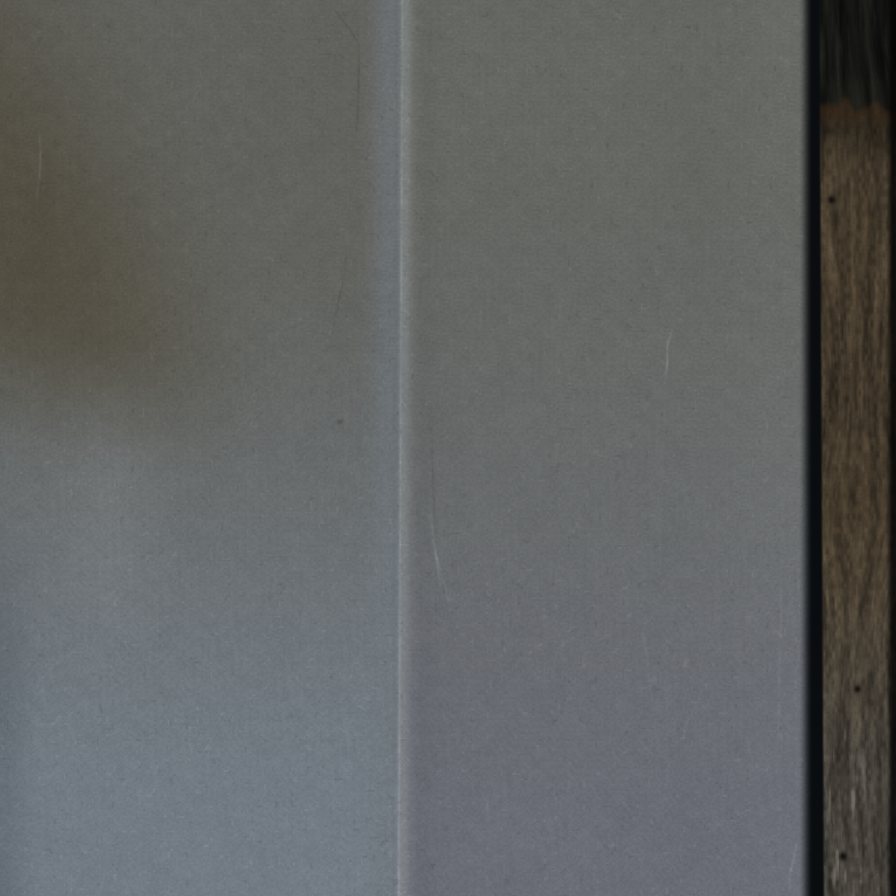
Give the GLSL for this texture, as a Shadertoy shader.

```glsl
// Draws two scuffed grey metal panels split by a lit ridge, beside a shadow gap and a weathered plank.
const float RIDGE_X = 0.450, RIDGE_LEAN = 0.004;
const float PANEL_END = 0.901, PLANK_LEFT = 0.917, PLANK_RIGHT = 0.994;
const float CHAR_Y = 0.874;  // lower limit of the charred plank end
const float GRAIN = 0.075, SPECKS = 0.07;
const int SCRATCHES = 60;
const vec3 LEFT_TOP = vec3(0.378, 0.380, 0.360);
const vec3 LEFT_MID = vec3(0.405, 0.418, 0.417);
const vec3 LEFT_LOW = vec3(0.448, 0.482, 0.515);
const vec3 RIGHT_TOP = vec3(0.393, 0.400, 0.385);
const vec3 RIGHT_MID = vec3(0.402, 0.412, 0.412);
const vec3 RIGHT_LOW = vec3(0.412, 0.422, 0.455);
const vec3 STAIN = vec3(0.320, 0.300, 0.248);
const vec3 BAND = vec3(0.435, 0.465, 0.490);
const vec3 RIDGE_LIGHT = vec3(0.530, 0.550, 0.550);
const vec3 SCRATCH_LIGHT = vec3(0.570, 0.590, 0.600);
const vec3 SCRATCH_DARK = vec3(0.270, 0.275, 0.270);
const vec3 GAP = vec3(0.040, 0.050, 0.060);
const vec3 WOOD = vec3(0.262, 0.225, 0.173);
const vec3 WOOD_WORN = vec3(0.275, 0.260, 0.235);
const vec3 CHAR = vec3(0.090, 0.090, 0.080);
const vec3 RUST = vec3(0.210, 0.145, 0.085);

float hash(vec2 p) {
    return fract(sin(dot(p, vec2(127.1, 311.7))) * 43758.5453);
}

float noise(vec2 p) {
    vec2 i = floor(p), f = fract(p);
    f = f * f * (3.0 - 2.0 * f);
    return mix(mix(hash(i), hash(i + vec2(1, 0)), f.x),
               mix(hash(i + vec2(0, 1)), hash(i + vec2(1, 1)), f.x), f.y);
}

float fbm(vec2 p) {
    float sum = 0.0, amp = 0.5;
    for (int i = 0; i < 4; i++, amp *= 0.5) {
        sum += amp * noise(p);
        p = p * 2.03 + 17.3;
    }
    return sum - 0.47;
}

float bell(float x, float width) {
    return exp(-x * x / (width * width));
}

vec3 ramp(vec3 low, vec3 mid, vec3 top, float y) {
    return mix(mix(low, mid, smoothstep(0.08, 0.56, y)), top, smoothstep(0.42, 0.80, y));
}

// Soft hairline, faded at both ends and uneven along its length
float scratch(vec2 p, vec2 a, vec2 b) {
    vec2 d = b - a;
    float t = clamp(dot(p - a, d) / dot(d, d), 0.0, 1.0);
    float bend = (noise(vec2(t * 3.0, a.x * 90.0)) - 0.5) * 0.004;
    float body = bell(length(p - a - d * t - vec2(bend, 0.0)), 0.0015);
    return body * (0.25 + 0.75 * noise(p * 140.0)) * (0.3 + 2.4 * t * (1.0 - t));
}

vec3 panels(vec2 p) {
    float side = p.x - RIDGE_X - RIDGE_LEAN * (p.y - 0.5);
    float cloud = fbm(mat2(0.8, 0.6, -0.6, 0.8) * p * 4.5);
    vec3 left = ramp(LEFT_LOW, LEFT_MID, LEFT_TOP, p.y + cloud * 0.08);
    // Brown wedge and pale streak
    float slope = p.x - 0.07 - (1.0 - p.y) * 0.42 - cloud * 0.05;
    float stain = (1.0 - smoothstep(-0.14, 0.09, slope)) * smoothstep(0.45, 0.64, p.y + cloud * 0.08);
    left = mix(left, STAIN, stain * (0.5 + 0.4 * bell(p.y - 0.74, 0.20)));
    left += 0.025 * bell(p.x - 0.12, 0.05) * bell(p.y - 0.42, 0.13);
    left -= 0.045 * (1.0 - smoothstep(0.0, 0.05, p.x)) * (1.0 - smoothstep(0.2, 0.5, p.y));
    left = mix(left, BAND, 0.6 * smoothstep(-0.055, -0.012, side));
    vec3 right = ramp(RIGHT_LOW, RIGHT_MID, RIGHT_TOP, p.y + cloud * 0.08);
    right += 0.010 * smoothstep(0.78, 0.88, p.x) - 0.010 * bell(side - 0.026, 0.012);
    right += 0.025 * (1.0 - smoothstep(0.003, 0.020, side));
    // Lit ridge with uneven sheen
    vec3 col = mix(left, right, smoothstep(-0.003, 0.003, side));
    float sheen = 0.5 + noise(p * vec2(60.0, 85.0));
    col = mix(col, RIDGE_LIGHT, 0.45 * bell(side - 0.001, 0.006));
    col += 0.050 * sheen * bell(side + 0.003, 0.0016) - 0.012 * bell(side + 0.009, 0.003);
    return col + cloud * 0.020 + 0.014 * (noise(p * 75.0) - 0.5);
}

vec3 scuffs(vec3 col, vec2 p) {
    float light = scratch(p, vec2(0.741, 0.573), vec2(0.749, 0.632));
    light += 0.8 * scratch(p, vec2(0.491, 0.345), vec2(0.480, 0.425));
    light += 0.5 * scratch(p, vec2(0.502, 0.318), vec2(0.488, 0.385));
    light += 0.25 * scratch(p, vec2(0.733, 0.180), vec2(0.718, 0.310));
    light += 0.35 * scratch(p, vec2(0.867, 0.140), vec2(0.873, 0.340));
    light += scratch(p, vec2(0.880, 0.005), vec2(0.888, 0.060));
    light += 0.5 * scratch(p, vec2(0.042, 0.780), vec2(0.045, 0.850));
    float dark = 0.4 * scratch(p, vec2(0.372, 0.630), vec2(0.387, 0.720));
    dark += 0.5 * scratch(p, vec2(0.398, 0.840), vec2(0.402, 0.950));
    dark += 0.5 * scratch(p, vec2(0.402, 0.950), vec2(0.370, 0.995));
    dark += 0.35 * scratch(p, vec2(0.485, 0.400), vec2(0.481, 0.520));
    dark += 0.6 * bell(length(p - vec2(0.379, 0.529)), 0.003);
    for (int i = 0; i < SCRATCHES; i++) {
        float k = float(i);
        vec2 a = vec2(hash(vec2(k, 1)) * 0.88, hash(vec2(k, 2)));
        vec2 d = vec2((hash(vec2(k, 3)) - 0.4) * 0.016, 0.005 + 0.030 * hash(vec2(k, 4)));
        light += 0.30 * hash(vec2(k, 5)) * scratch(p, a, a + d);
    }
    return mix(mix(col, SCRATCH_DARK, min(dark, 1.0)), SCRATCH_LIGHT, 0.65 * min(light, 1.0));
}

vec3 plank(vec2 p) {
    float fibre = fbm(vec2(p.x * 170.0 + 4.0 * noise(p * vec2(12.0, 7.0)), p.y * 16.0));
    vec3 col = mix(WOOD_WORN, WOOD, smoothstep(0.05, 0.45, p.y));
    col *= 1.0 + fibre * 0.8 + 0.3 * (noise(p * vec2(300.0, 130.0)) - 0.5);
    float wear = smoothstep(0.60, 0.85, noise(p * vec2(230.0, 45.0)));
    col += 0.13 * wear * (1.0 - smoothstep(0.08, 0.27, p.y)) * bell(p.x - 0.942, 0.025);
    // Charred end, rusty rim and nail holes
    float edge = p.y - CHAR_Y + (noise(p * vec2(90.0, 50.0)) - 0.5) * 0.020;
    col *= 1.0 - 0.35 * bell(edge + 0.015, 0.025);
    col = mix(col, CHAR * (1.0 + fibre * 1.6), smoothstep(-0.010, 0.012, edge));
    col = mix(col, RUST, 0.6 * bell(edge, 0.008));
    float hole = min(length(p - vec2(0.928, 0.777)), length(p - vec2(0.957, 0.231)));
    col *= 1.0 - 0.75 * bell(min(hole, length(p - vec2(0.941, 0.044))), 0.0045);
    return col * mix(1.0, 0.25, smoothstep(-0.006, 0.003, p.x - PLANK_RIGHT));
}

void mainImage(out vec4 fragColor, in vec2 fragCoord) {
    vec2 p = fragCoord / iResolution.xy;
    vec3 col = mix(scuffs(panels(p), p), GAP, smoothstep(-0.010, 0.006, p.x - PANEL_END));
    col = mix(col, plank(p), smoothstep(-0.002, 0.002, p.x - PLANK_LEFT + 0.005 * (p.y - 0.5)));
    float grain = noise(p * 430.0) - 0.5;
    float speck = smoothstep(0.80, 1.0, noise(p * 250.0 + 9.0)) - smoothstep(0.80, 1.0, noise(p * 230.0 + 70.0));
    fragColor = vec4(clamp(col * (1.0 + GRAIN * grain + SPECKS * speck), 0.0, 1.0), 1.0);
}
```
